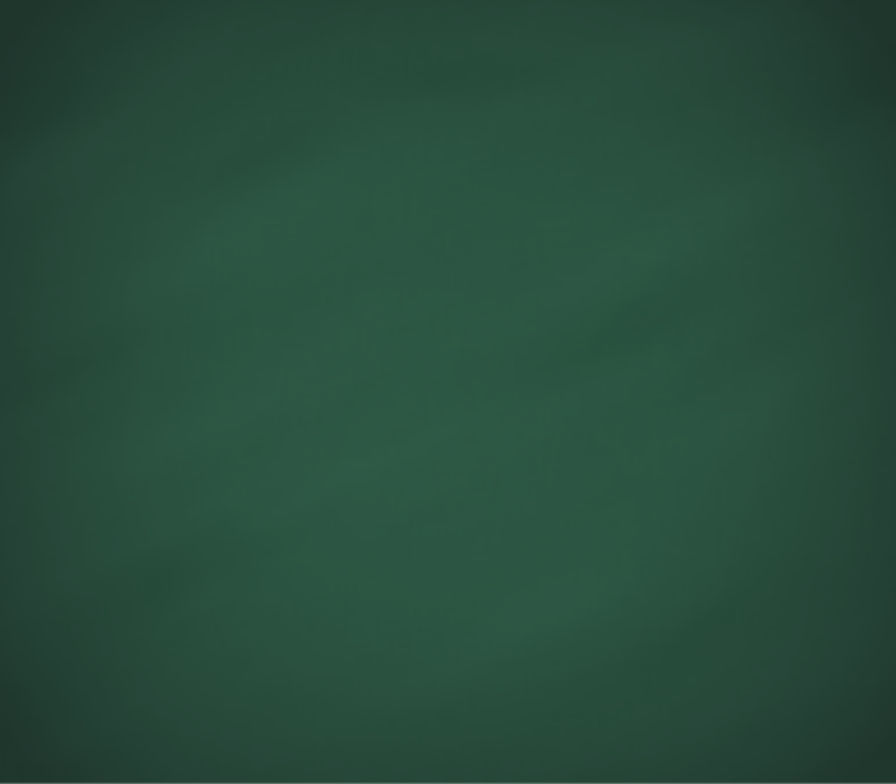
This texture is drawn by a WebGL 1 fragment shader. Its source:

```glsl
precision highp float;
// A green chalkboard: a bright centre falling off to grey-green borders,
// wiped with soft diagonal smears of chalk dust and darker clean strokes,
// over stretched value noise and a faint woven grain.
uniform vec2 u_resolution;

#define CENTRE_COLOR vec3(0.175, 0.343, 0.267)
#define EDGE_COLOR vec3(0.123, 0.213, 0.178)
#define FALLOFF_POWER 2.5
#define FALLOFF_AMOUNT vec2(0.64, 0.52)
#define STROKE_ANGLE 0.48
#define SMEAR_STRENGTH 0.048
#define STREAK_STRENGTH 0.065
#define GRAIN_STRENGTH 0.011
#define RIM_HEIGHT 0.0015
#define RIM_STRENGTH 0.5

float hash(vec2 p) {
  vec3 q = fract(vec3(p.xyx) * 0.1031);
  q += dot(q, q.yzx + 33.33);
  return fract((q.x + q.y) * q.z);
}

float noise(vec2 p) {
  vec2 cell = floor(p);
  vec2 f = fract(p);
  f = f * f * (3.0 - 2.0 * f);
  float low = mix(hash(cell), hash(cell + vec2(1.0, 0.0)), f.x);
  float high = mix(hash(cell + vec2(0.0, 1.0)), hash(cell + vec2(1.0, 1.0)), f.x);
  return mix(low, high, f.y);
}

float fbm(vec2 p) {
  float sum = 0.0;
  float weight = 0.5;
  for (int i = 0; i < 4; i++) {
    sum += weight * noise(p);
    p = p * 2.03 + vec2(7.1, 3.7);
    weight *= 0.5;
  }
  return sum / 0.9375;
}

vec2 turn(vec2 p, float angle) {
  float c = cos(angle);
  float s = sin(angle);
  return vec2(c * p.x + s * p.y, c * p.y - s * p.x);
}

// Soft elliptical stroke with the given half length and half width.
float smear(vec2 p, vec2 centre, vec2 size, float angle) {
  vec2 q = turn(p - centre, angle) / size;
  return exp(-dot(q, q));
}

float chalkDust(vec2 p) {
  float d = smear(p, vec2(0.28, 0.68), vec2(0.18, 0.045), 0.55);
  d += 0.9 * smear(p, vec2(0.07, 0.79), vec2(0.14, 0.030), 0.50);
  d += 0.6 * smear(p, vec2(0.48, 0.41), vec2(0.20, 0.022), STROKE_ANGLE);
  d += 0.9 * smear(p, vec2(0.69, 0.20), vec2(0.16, 0.045), 0.42);
  d += 0.8 * smear(p, vec2(0.86, 0.69), vec2(0.17, 0.040), 0.45);
  d += 0.8 * smear(p, vec2(0.96, 0.48), vec2(0.14, 0.040), 0.60);
  d += 0.6 * smear(p, vec2(0.25, 0.45), vec2(0.15, 0.028), 0.40);
  d += 0.7 * smear(p, vec2(0.92, 0.95), vec2(0.20, 0.045), 0.30);
  return d;
}

float cleanStrokes(vec2 p) {
  float d = 0.8 * smear(p, vec2(0.58, 0.90), vec2(0.12, 0.035), 0.05);
  d += smear(p, vec2(0.78, 0.57), vec2(0.14, 0.030), 0.40);
  d += smear(p, vec2(0.23, 0.27), vec2(0.15, 0.035), 0.38);
  d += 0.8 * smear(p, vec2(0.34, 0.81), vec2(0.11, 0.035), 0.50);
  d += smear(p, vec2(0.05, 0.87), vec2(0.11, 0.045), 0.45);
  d += smear(p, vec2(1.10, 0.88), vec2(0.11, 0.040), 0.40);
  d += 0.8 * smear(p, vec2(0.89, 0.18), vec2(0.18, 0.045), 0.45);
  d += 0.6 * smear(p, vec2(0.09, 0.54), vec2(0.15, 0.030), STROKE_ANGLE);
  return d;
}

void main() {
  vec2 uv = gl_FragCoord.xy / u_resolution;
  vec2 p = gl_FragCoord.xy / u_resolution.y;

  // Board colour and border falloff
  vec2 border = pow(abs(uv * 2.0 - 1.0), vec2(FALLOFF_POWER));
  float falloff = min(dot(border, FALLOFF_AMOUNT), 1.0);
  vec3 color = mix(CENTRE_COLOR, EDGE_COLOR, falloff);

  // Wiped smears with ragged sides
  vec2 along = turn(p, STROKE_ANGLE);
  vec2 ragged = p + 0.035 * (vec2(fbm(p * 6.0), fbm(p * 6.0 + 19.0)) - 0.5);
  float tone = SMEAR_STRENGTH * (chalkDust(ragged) - 1.2 * cleanStrokes(ragged));

  // Long diagonal streaks
  tone += STREAK_STRENGTH * (fbm(along * vec2(2.2, 11.0) + 4.0) - 0.5);

  // Woven grain
  float weave = noise(p * vec2(170.0, 45.0)) + noise(p * vec2(45.0, 170.0) + 31.0);
  tone += GRAIN_STRENGTH * (weave - 1.0);

  // Dust lifts red and blue slightly more than green
  color *= 1.0 + tone * vec3(1.25, 0.95, 1.05);

  // Pale rim along the lower border
  float rim = 1.0 - smoothstep(0.0, RIM_HEIGHT * 2.0, uv.y);
  color = mix(color, vec3(0.62, 0.68, 0.65), rim * RIM_STRENGTH);

  gl_FragColor = vec4(color, 1.0);
}
```
